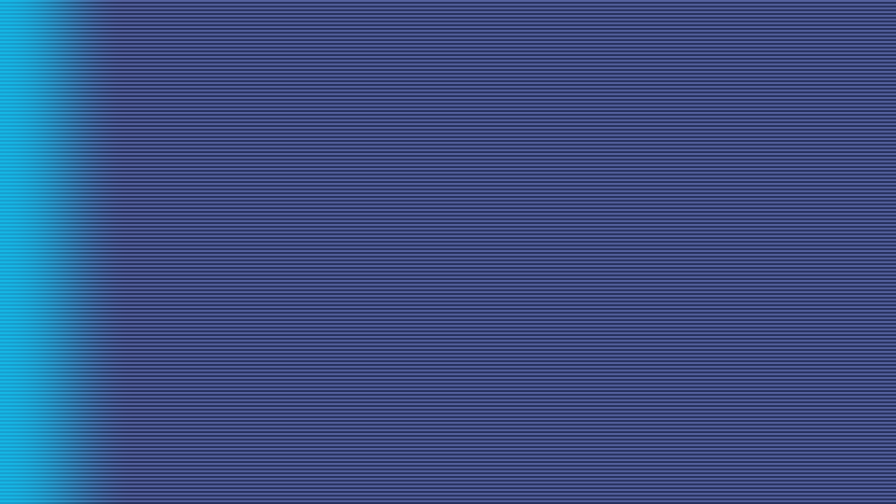
A Shadertoy shader for this background:

```glsl
// Fine horizontal scanlines on navy, with a cyan glow along the left edge.
// The stripes are integrated over each pixel, so they stay smooth at any size;
// the glow is a soft ramp that widens slightly toward the bottom.

const float LINE_COUNT = 135.0;

const vec3 NAVY_DARK  = vec3(0.15, 0.19, 0.36);
const vec3 NAVY_LIGHT = vec3(0.33, 0.38, 0.62);
const vec3 CYAN_DARK  = vec3(0.09, 0.62, 0.81);
const vec3 CYAN_LIGHT = vec3(0.08, 0.72, 0.90);

// Running integral of a square wave that is on for the first half of each cycle
float stripeIntegral(float t) {
    return 0.5 * floor(t) + min(fract(t), 0.5);
}

// Share of a footprint, given in cycles, that is covered by stripes
float stripeCoverage(float t, float footprint) {
    float halfWidth = 0.5 * footprint;
    return (stripeIntegral(t + halfWidth) - stripeIntegral(t - halfWidth)) / footprint;
}

// Glow strength: 1 at the left edge, 0 beyond the given width
float edgeGlow(float x, float width) {
    return 1.0 - smoothstep(0.0, width, x);
}

void mainImage(out vec4 fragColor, in vec2 fragCoord) {
    vec2 uv = fragCoord / iResolution.xy;

    // Scanlines, counted from the top
    float stripe = stripeCoverage((1.0 - uv.y) * LINE_COUNT, LINE_COUNT / iResolution.y);
    vec3 navy = mix(NAVY_DARK, NAVY_LIGHT, stripe);
    vec3 cyan = mix(CYAN_DARK, CYAN_LIGHT, stripe);

    // Left glow over the navy field
    float glow = edgeGlow(uv.x, mix(0.152, 0.138, uv.y));
    fragColor = vec4(mix(navy, cyan, glow), 1.0);
}
```
